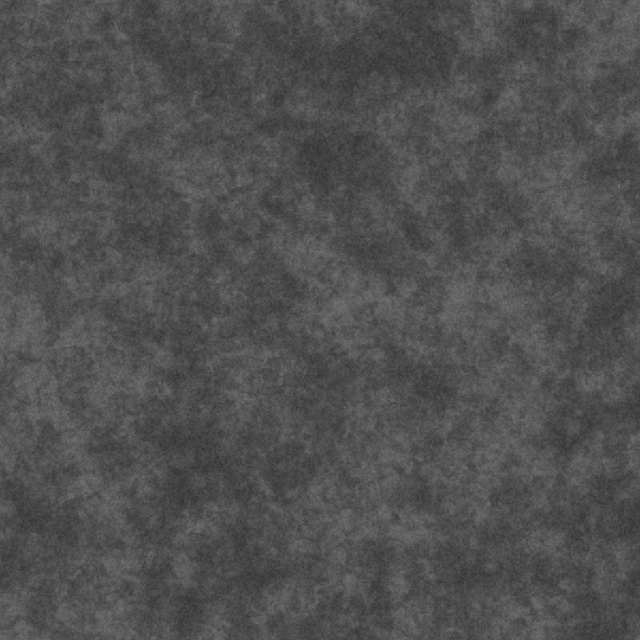
A Shadertoy shader for this texture:

```glsl
// Dark grey suede-like stone: mottled clouds, small creased flakes and fine grain.

float hash(vec2 p) {
    vec3 q = fract(p.xyx * 0.1031);
    q += dot(q, q.yzx + 33.33);
    return fract((q.x + q.y) * q.z);
}

float noise(vec2 p) {
    vec2 cell = floor(p), f = fract(p);
    f = f * f * (3.0 - 2.0 * f);
    float low = mix(hash(cell), hash(cell + vec2(1, 0)), f.x);
    float high = mix(hash(cell + vec2(0, 1)), hash(cell + vec2(1, 1)), f.x);
    return mix(low, high, f.y);
}

// Normalised sum of rotated octaves
float fbm(vec2 p, float gain) {
    float sum = 0.0, total = 0.0, weight = 1.0;
    for (int i = 0; i < 5; i++) {
        sum += weight * noise(p);
        total += weight;
        weight *= gain;
        p = mat2(1.6, 1.2, -1.2, 1.6) * p + 17.3;
    }
    return sum / total;
}

// Irregular flakes: x = random shade of the cell, y = gap to the border
vec2 flakes(vec2 p) {
    vec2 cell = floor(p);
    float nearest = 9.0, second = 9.0, shade = 0.0;
    for (int y = -1; y <= 1; y++) {
        for (int x = -1; x <= 1; x++) {
            vec2 id = cell + vec2(x, y);
            vec2 center = id + vec2(hash(id), hash(id + 71.7));
            float d = length(center - p);
            if (d < nearest) {
                second = nearest;
                nearest = d;
                shade = hash(id + 139.1);
            } else {
                second = min(second, d);
            }
        }
    }
    return vec2(shade, second - nearest);
}

void mainImage(out vec4 fragColor, in vec2 fragCoord) {
    vec2 uv = fragCoord / iResolution.y;

    // Broad patches that break up into small blotches
    float cloud = fbm(uv * 8.0 + 3.7, 0.9);
    cloud += 0.10 * (noise(uv * 4.5 + 40.0) - 0.5);
    float pale = smoothstep(0.40, 0.60, cloud);

    // Two sizes of warped flakes, strongest inside the pale patches
    vec2 warp = vec2(noise(uv * 80.0), noise(uv * 80.0 + 50.0)) - 0.5;
    vec2 large = flakes(uv * 46.0 + 1.3 * warp);
    vec2 small = flakes(uv * 84.0 + 1.6 * warp + 23.0);
    float relief = (large.x - 0.45) * smoothstep(0.0, 0.35, large.y);
    relief += 0.8 * (small.x - 0.45) * smoothstep(0.0, 0.35, small.y);
    cloud += relief * mix(0.08, 0.22, pale);

    // Dark creases between the flakes
    float crease = 1.0 - smoothstep(0.0, 0.18, min(large.y, small.y + 0.05));
    cloud -= 0.05 * pale * crease;

    float tone = smoothstep(0.22, 0.86, cloud);
    float grey = mix(0.250, 0.398, tone);

    // Fine woven grain
    grey += 0.065 * (noise(uv * 300.0) - 0.5);
    grey += 0.045 * (hash(floor(uv * 512.0)) - 0.5);

    fragColor = vec4(vec3(grey), 1.0);
}
```
